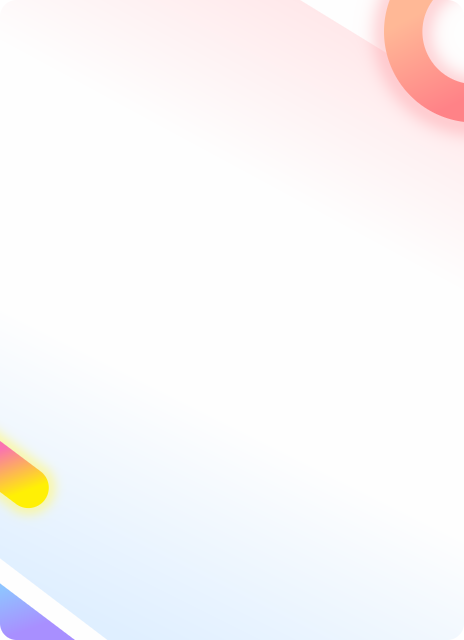
This background is drawn by a WebGL 1 fragment shader. Its source:

```glsl
precision highp float;

uniform vec2 u_resolution;

const vec3 PAPER = vec3(0.995);
const vec3 BLUSH = vec3(1.0, 0.91, 0.918);
const vec3 ICE = vec3(0.875, 0.937, 1.0);
const vec3 PEACH = vec3(1.0, 0.72, 0.59);
const vec3 CORAL = vec3(1.0, 0.51, 0.53);
const vec3 ROSE = vec3(0.98, 0.45, 0.69);
const vec3 YELLOW = vec3(1.0, 0.94, 0.02);
const vec3 SKY = vec3(0.56, 0.77, 1.0);
const vec3 VIOLET = vec3(0.66, 0.56, 1.0);

// Distance helpers: negative inside
float lineDistance(vec2 p, vec2 anchor, vec2 normal) {
  return dot(p - anchor, normalize(normal));
}

float ringDistance(vec2 p, vec2 center, float radius, float halfWidth) {
  return abs(length(p - center) - radius) - halfWidth;
}

float capsuleDistance(vec2 p, vec2 a, vec2 b, float radius) {
  vec2 ab = b - a;
  float t = clamp(dot(p - a, ab) / dot(ab, ab), 0.0, 1.0);
  return length(p - a - ab * t) - radius;
}

float roundedBoxDistance(vec2 p, vec2 halfSize, float radius) {
  vec2 q = abs(p) - halfSize + radius;
  return length(max(q, 0.0)) + min(max(q.x, q.y), 0.0) - radius;
}

// Shading helpers
float coverage(float d, float pixel) {
  return clamp(0.5 - d / pixel, 0.0, 1.0);
}

float glow(float d, float spread) {
  float k = max(d, 0.0) / spread;
  return exp(-k * k);
}

float ramp(vec2 p, vec2 start, vec2 direction, float span) {
  return clamp(lineDistance(p, start, direction) / span, 0.0, 1.0);
}

void main() {
  float pixel = 1.0 / u_resolution.y;
  vec2 p = gl_FragCoord.xy * pixel;
  vec2 size = u_resolution * pixel;
  vec3 color = PAPER;

  // Tinted bands, each cut by a diagonal edge
  float blushCut = lineDistance(p, vec2(0.469, 1.0), vec2(0.523, 0.852));
  float blush = ramp(p, vec2(0.0, 0.935), vec2(0.475, 0.88), 0.28);
  color = mix(color, BLUSH, blush * coverage(blushCut, pixel));

  float iceCut = lineDistance(p, vec2(0.0, 0.1276), vec2(-0.605, -0.796));
  float ice = ramp(p, vec2(0.0, 0.518), vec2(-0.447, -0.894), 0.37);
  color = mix(color, ICE, ice * coverage(iceCut, pixel));

  // Lower left corner wedge
  float wedge = lineDistance(p, vec2(0.0, 0.0885), vec2(-0.603, -0.798));
  float wedgeRamp = ramp(p, vec2(0.0, 0.08), vec2(0.33, -0.94), 0.075);
  color = mix(color, mix(SKY, VIOLET, wedgeRamp), coverage(-wedge, pixel));

  // Glowing capsule
  vec2 tip = vec2(0.0443, 0.238);
  float capsule = capsuleDistance(p, tip, tip + vec2(-0.24, 0.18), 0.0319);
  float capsuleRamp = ramp(p, vec2(0.0, 0.298), vec2(0.35, -0.94), 0.075);
  color = mix(color, vec3(1.0, 0.97, 0.5), 0.55 * glow(capsule, 0.014));
  color = mix(color, mix(ROSE, YELLOW, capsuleRamp), coverage(capsule, pixel));

  // Glowing ring
  vec2 center = vec2(0.742, 0.9505);
  float ring = ringDistance(p, center, 0.112, 0.03);
  float shadow = ringDistance(p, center - vec2(0.0, 0.004), 0.112, 0.03);
  float ringRamp = ramp(p, vec2(0.63, 0.965), vec2(0.45, -0.89), 0.15);
  color = mix(color, vec3(1.0, 0.6, 0.63), 0.38 * glow(shadow, 0.022));
  color = mix(color, mix(PEACH, CORAL, ringRamp), coverage(ring, pixel));

  // Rounded card corners
  float card = roundedBoxDistance(p - 0.5 * size, 0.5 * size, 0.026);
  color = mix(vec3(1.0), color, coverage(card, pixel));

  gl_FragColor = vec4(color, 1.0);
}
```
